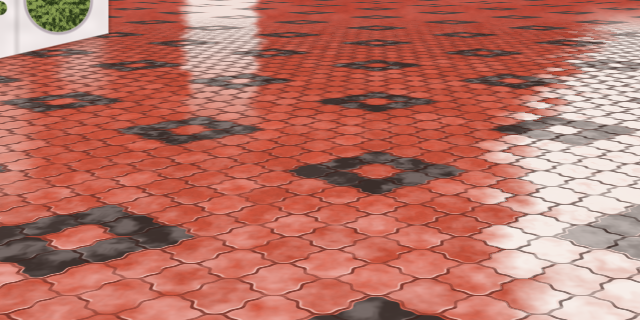
Write a WebGL 1 fragment shader that draws this texture.

```glsl
precision highp float;
// Wet red paved courtyard in perspective, with black diamond flowers, glossy reflections and a white garden wall.
uniform vec2 u_resolution;

float hash(vec2 p) {
  vec3 q = fract(p.xyx * 0.1031);
  q += dot(q, q.yzx + 33.33);
  return fract((q.x + q.y) * q.z);
}

float noise(vec2 p) {
  vec2 i = floor(p), f = fract(p);
  f = f * f * (3.0 - 2.0 * f);
  return mix(mix(hash(i), hash(i + vec2(1, 0)), f.x),
             mix(hash(i + vec2(0, 1)), hash(i + vec2(1, 1)), f.x), f.y);
}

float fbm(vec2 p) {
  return 0.55 * noise(p) + 0.3 * noise(p * 2.1 + 7.0) + 0.15 * noise(p * 4.3 + 19.0);
}

float band(float x, float left, float right, float soft) {
  return smoothstep(left - soft, left + soft, x) * (1.0 - smoothstep(right - soft, right + soft, x));
}

// Floor plane to paver cells: a diagonal lattice with S-curved edges
vec2 paverCoords(vec2 p, float depth) {
  vec2 g = vec2((p.x - 1.177) / depth / 0.1486, (1.0 / depth - 1.449) / 0.0475);
  vec2 c = 0.5 * vec2(g.x + g.y, g.x - g.y);
  return c + 0.075 * sin(6.2832 * c.yx) + 0.025 * sin(18.85 * c.yx);
}

vec3 pavedFloor(vec2 p, float px) {
  float depth = p.y + 0.156;
  vec2 c = paverCoords(p, depth);
  vec2 id = floor(c + 0.5), f = c - id;
  float blur = 0.5 * px * (1.0 / (0.1486 * depth) + 1.0 / (0.0475 * depth * depth));
  float detail = 1.0 - smoothstep(0.15, 0.9, blur);
  float tint = mix(0.5, hash(id + 80.0), detail);
  float grain = fbm(p * vec2(14.0, 38.0));
  float speck = fbm(p * vec2(50.0, 110.0));
  float puddle = mix(0.5, fbm(c * 2.3 + 40.0), detail);

  // Red pavers, paler and more worn toward the viewer
  vec3 red = mix(vec3(0.71, 0.27, 0.21), vec3(0.78, 0.32, 0.235), smoothstep(0.0, 0.25, p.y));
  red *= 0.9 + 0.08 * tint + 0.14 * speck;
  float sheen = 0.08 + 0.3 * smoothstep(0.45, 0.9, p.y) + (grain - 0.5) * 0.3;
  sheen += (puddle - 0.5) * 1.1 * smoothstep(0.1, 0.8, p.y) + (tint - 0.5) * 0.2;
  red = mix(red, vec3(0.93, 0.7, 0.67), clamp(sheen, 0.0, 0.85));

  // Eight black petals around one red paver, every seven cells
  vec2 m = abs(mod(c + 3.5, 7.0) - 3.5);
  float r = max(m.x, m.y), soft = clamp(blur * 0.6, 0.015, 0.45);
  float flower = band(r, 0.55, 1.44, soft);
  vec3 petal = mix(vec3(0.2, 0.17, 0.16), vec3(0.5, 0.46, 0.45),
                   smoothstep(0.35, 0.75, puddle) * 0.75 + 0.15 * tint);
  vec3 col = mix(red, petal, flower * 0.95);

  // Mirrored pillars and the bright sky on the right
  float x = p.x + (grain - 0.5) * 0.07;
  float glare = band(x, 0.585, 0.805, 0.025) * (1.0 - smoothstep(0.08, 0.52, p.y)) * 0.9;
  glare += band(x, 0.2, 0.33, 0.05) * band(p.y, 0.1, 0.28, 0.08) * 0.45;
  glare += band(x, -0.3, 0.09, 0.06) * band(p.y, 0.2, 0.62, 0.12) * 0.35;
  float edge = mix(1.81, 1.56, smoothstep(0.05, 0.5, p.y));
  float sky = smoothstep(edge - 0.06, edge + 0.15, x + (tint - 0.5) * 0.16);
  sky *= smoothstep(0.0, 0.12, p.y) * (1.0 - 0.2 * smoothstep(0.55, 1.0, p.y));
  glare += sky * (0.75 + 0.6 * puddle);
  glare = clamp(glare, 0.0, 0.97) * (1.0 - 0.45 * flower);
  col = mix(col, vec3(0.97, 0.94, 0.92), glare);

  // Thin joints, partly dark and partly catching the light
  float d = 0.5 - max(abs(f.x), abs(f.y));
  float lineSoft = max(blur, 0.012);
  float joint = (1.0 - smoothstep(0.01, 0.01 + lineSoft, d)) * detail;
  float broken = smoothstep(0.3, 0.6, noise(c * 4.0));
  float lip = band(d, 0.03, 0.07, 0.5 * lineSoft + 0.01) * detail;
  lip *= smoothstep(-0.1, 0.25, f.y - f.x) * broken;
  col = mix(col, vec3(0.96, 0.83, 0.8), lip * 0.7 * (1.0 - 0.6 * flower));
  vec3 grout = mix(vec3(0.46, 0.19, 0.15), vec3(0.44, 0.37, 0.35), glare);
  grout = mix(grout, vec3(0.15, 0.12, 0.11), flower * 0.7);
  return mix(col, grout, joint * (0.5 + 0.35 * broken));
}

// White wall with a scalloped opening full of leaves
vec3 gardenWall(vec2 p, float px) {
  vec3 wall = vec3(0.97, 0.94, 0.94) - 0.06 * noise(p * 25.0);
  wall -= 0.1 * band(p.x, 0.045, 0.06, 0.008);
  float scallop = length(p - vec2(0.182, 0.0)) - 0.1;
  wall -= vec3(0.2, 0.22, 0.19) * band(scallop, 0.0, 0.009, 0.004);
  float leaf = fbm(p * 95.0);
  vec3 leaves = mix(vec3(0.16, 0.22, 0.09), vec3(0.54, 0.62, 0.32), smoothstep(0.2, 0.75, leaf));
  float opening = min(scallop, length(p - vec2(0.0, 0.025)) - 0.022);
  return mix(leaves, wall, smoothstep(-px, px, opening));
}

void main() {
  float px = 1.0 / u_resolution.y;
  // Canvas heights, measured from the top left
  vec2 p = vec2(gl_FragCoord.x, u_resolution.y - gl_FragCoord.y) * px;
  vec3 col = pavedFloor(p, px);
  float outside = max(p.x - 0.339, p.y - 0.182 + 0.23 * p.x);
  col *= 1.0 - 0.2 * (1.0 - smoothstep(0.0, 0.015, outside));
  col = mix(gardenWall(p, px), col, smoothstep(-px, px, outside));
  gl_FragColor = vec4(col, 1.0);
}
```
